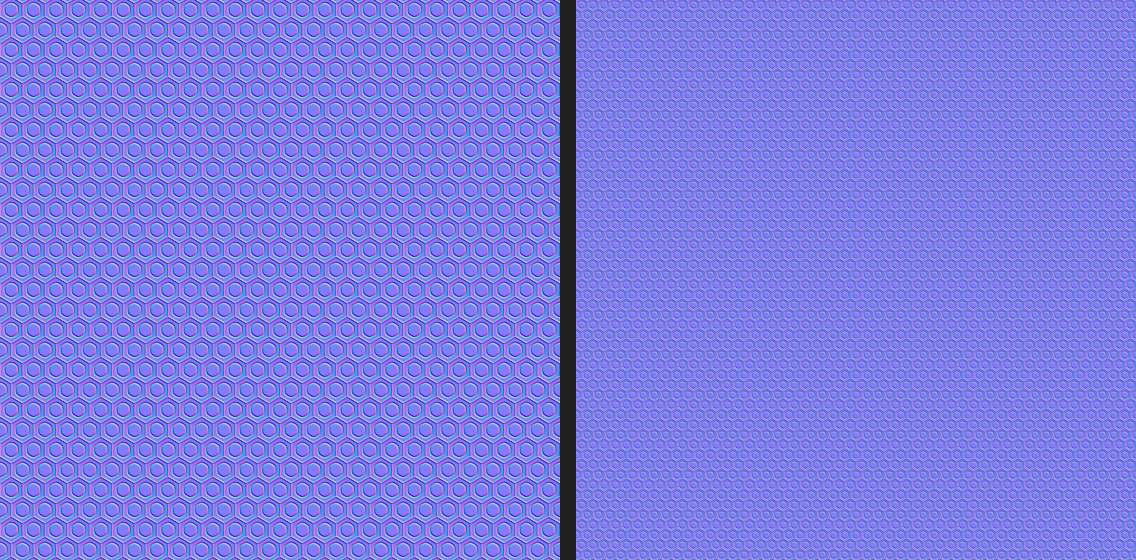
Left: one tile. Right: repeated 2 by 2.
A Shadertoy shader for this texture map:

```glsl
// Tangent-space normal map of a honeycomb: thin raised cell walls, each cell with a finely grooved round stud.

const vec2 HEX = vec2(1.0, 1.7320508); // one column by two rows

float hash(vec2 p) {
    return fract(sin(dot(p, vec2(127.1, 311.7))) * 43758.5453);
}

// Soft-edged band between two radii
float band(float inner, float outer, float soft, float r) {
    return smoothstep(inner - soft, inner + soft, r)
         * (1.0 - smoothstep(outer - soft, outer + soft, r));
}

// Offset from the nearest cell centre
vec2 cellOffset(vec2 p) {
    vec2 a = mod(p, HEX) - 0.5 * HEX;
    vec2 b = mod(p - 0.5 * HEX, HEX) - 0.5 * HEX;
    return dot(a, a) < dot(b, b) ? a : b;
}

// Hexagonal radius in x, its gradient in yz
vec3 hexRadius(vec2 q) {
    vec2 m = abs(q);
    vec2 facing = m.x > dot(m, 0.5 * HEX) ? vec2(1.0, 0.0) : 0.5 * HEX;
    return vec3(dot(m, facing), facing * sign(q));
}

vec3 surfaceNormal(vec2 uv) {
    // 25 columns by 28 rows
    vec2 p = uv * vec2(25.0, 14.0) * HEX - vec2(0.0, 0.25 * HEX.y);
    vec2 q = cellOffset(p);
    vec2 id = mod(round((p - q) / (0.5 * HEX)), vec2(50.0, 28.0));
    float wear = mix(0.97, 1.03, hash(id));

    // Cell wall follows the hexagon, stud is nearly round
    vec3 wall = hexRadius(q);
    float len = max(length(q), 1e-4);
    vec3 stud = mix(wall, vec3(0.96 * len, q / len), 0.65);

    float wallSlope = 1.3 * band(0.447, 0.497, 0.01, wall.x);
    float outerLip = 1.7 * band(0.302, 0.342, 0.01, stud.x);
    float innerLip = -2.0 * band(0.238, 0.282, 0.01, stud.x);

    vec2 slope = wallSlope * wall.yz + wear * (outerLip + innerLip) * stud.yz;
    return normalize(vec3(-slope, 1.0));
}

void mainImage(out vec4 fragColor, in vec2 fragCoord) {
    // Average a 2 by 2 grid of samples for smooth edges
    vec3 normal = vec3(0.0);
    for (int i = 0; i < 4; i++) {
        vec2 jitter = (vec2(i % 2, i / 2) - 0.5) * 0.4;
        normal += surfaceNormal((fragCoord + jitter) / iResolution.xy) / 4.0;
    }
    fragColor = vec4((normal * 0.5 + 0.5) * 0.99, 1.0);
}
```
